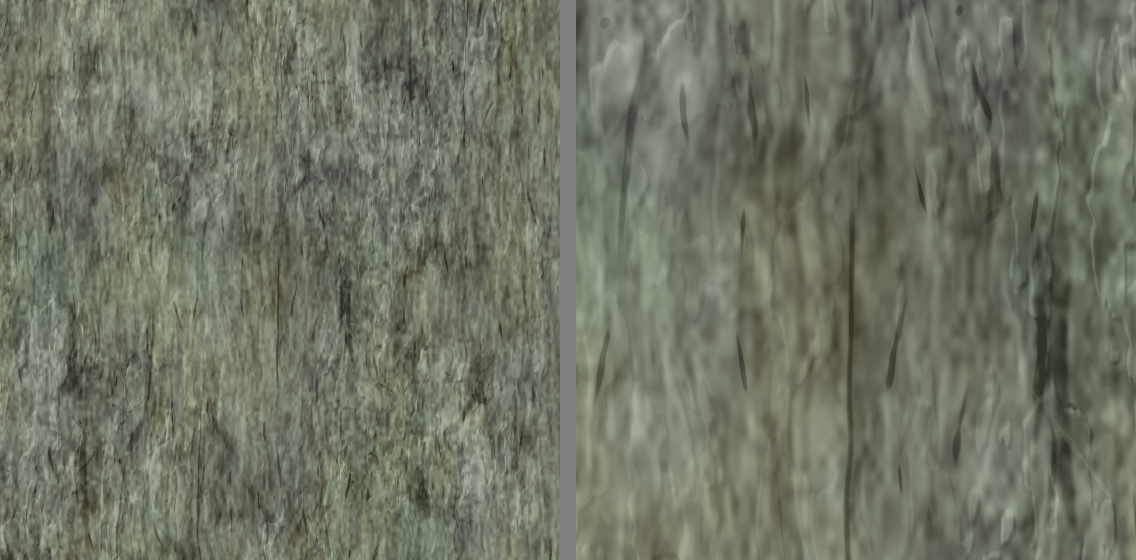
Left: the whole. Right: its middle third, enlarged.
Give the GLSL for this texture, as a three.js fragment shader.

```glsl
varying vec2 vUv;

const vec3 SHADOW = vec3(0.235, 0.235, 0.195);
const vec3 PALE = vec3(0.58, 0.61, 0.54);
const vec3 OCHRE_SHIFT = vec3(0.018, 0.006, -0.018);
const vec3 SLATE_SHIFT = vec3(-0.006, -0.003, 0.015);
const vec3 LICHEN_SHIFT = vec3(-0.012, 0.008, -0.004);

float hash(vec2 p) {
  vec3 q = fract(vec3(p.xyx) * 0.1031);
  q += dot(q, q.yzx + 33.33);
  return fract((q.x + q.y) * q.z);
}

// Smooth value noise in -1..1
float noise(vec2 p) {
  vec2 i = floor(p);
  vec2 f = fract(p);
  f = f * f * (3.0 - 2.0 * f);
  float low = mix(hash(i), hash(i + vec2(1.0, 0.0)), f.x);
  float high = mix(hash(i + vec2(0.0, 1.0)), hash(i + 1.0), f.x);
  return mix(low, high, f.y) * 2.0 - 1.0;
}

float fbm(vec2 p) {
  float sum = 0.0;
  float amp = 0.5;
  for (int i = 0; i < 4; i++) {
    sum += amp * noise(p);
    p = p * 2.03 + 17.3;
    amp *= 0.5;
  }
  return sum;
}

// Raised plates of loose wood, with ragged outlines
float plates(vec2 p, vec2 freq) {
  return smoothstep(0.04, 0.13, fbm(p * freq + 41.0));
}

// Plate tone: pale faces, lit on one side and shaded on the other
float flaking(vec2 p, vec2 freq, vec2 shift) {
  float plate = plates(p, freq);
  return 0.12 * (plate - 0.4) + 0.26 * (plate - plates(p + shift, freq));
}

// Ragged slivers, one per grid cell at most, leaning at random
float scatter(vec2 p, vec2 cells, vec2 size, float lean, float chance, float seed) {
  vec2 home = floor(p * cells);
  float ragged = 0.5 * noise(p * vec2(170.0, 75.0) + seed);
  float mask = 0.0;
  for (int y = -1; y <= 1; y++) {
    for (int x = -1; x <= 1; x++) {
      vec2 id = home + vec2(float(x), float(y));
      vec2 key = id + seed;
      vec2 centre = (id + vec2(hash(key + 3.1), hash(key + 7.7))) / cells;
      vec2 d = p - centre;
      d.x += d.y * lean * (hash(key + 11.3) * 2.0 - 1.0);
      d /= size * mix(0.5, 1.2, hash(key + 19.9));
      float shape = 1.0 - smoothstep(0.55, 1.1, length(d) + ragged);
      mask = max(mask, shape * step(hash(key + 29.5), chance));
    }
  }
  return mask;
}

void main() {
  // Bend the vertical grain
  vec2 p = vUv;
  p.x += 0.012 * fbm(vUv * vec2(5.0, 3.5) + 5.0);
  p += 0.003 * vec2(noise(vUv * vec2(30.0, 22.0)), noise(vUv * vec2(60.0, 40.0)));
  float rough = smoothstep(-0.25, 0.2, fbm(vUv * vec2(6.0, 4.0) + 71.0));

  // Broad stains, fibres and fine grain
  float tone = 0.64 + 0.20 * fbm(p * vec2(8.0, 3.5) + 9.0);
  tone += 0.10 * noise(p * vec2(42.0, 7.0));
  tone += 0.14 * noise(p * vec2(95.0, 17.0) + 23.0);
  tone += 0.20 * noise(p * vec2(190.0, 36.0) + 57.0);
  tone += mix(0.15, 0.22, rough) * noise(p * vec2(215.0, 115.0) + 83.0);
  tone += mix(0.10, 0.34, rough) * fbm(p * vec2(55.0, 38.0) + 13.0);

  // Large and small flakes
  float relief = mix(0.4, 1.0, rough);
  tone += relief * flaking(p, vec2(25.0, 7.5), vec2(-0.003, 0.004));
  tone += 0.8 * relief * flaking(p + 3.7, vec2(54.0, 19.0), vec2(-0.002, 0.003));

  // Dark blotches
  float blotch = smoothstep(0.12, 0.40, fbm(p * vec2(13.0, 9.0) + 31.0));
  tone -= blotch * (0.20 + 0.16 * noise(p * vec2(90.0, 50.0)));

  // Long splits, short slits and pits
  float splitArea = smoothstep(0.02, 0.22, fbm(vUv * vec2(11.0, 5.0) + 97.0));
  float splitLine = abs(noise(p * vec2(21.0, 2.2) + 19.0));
  tone -= 0.36 * splitArea * (1.0 - smoothstep(0.02, 0.08, splitLine));
  float slit = scatter(p, vec2(22.0, 11.0), vec2(0.0026, 0.024), 0.25, 0.42, 61.0);
  float pit = scatter(p, vec2(30.0, 22.0), vec2(0.005, 0.006), 1.0, 0.22, 37.0);
  tone -= 0.38 * slit + 0.32 * pit * rough;

  // Pale slivers and stray straws
  float sliver = scatter(p, vec2(12.0, 8.0), vec2(0.010, 0.036), 0.35, 0.34, 17.0);
  float straw = scatter(vUv, vec2(7.0, 7.0), vec2(0.002, 0.028), 1.2, 0.16, 43.0);
  tone = mix(tone, 0.86 + 0.5 * (tone - 0.6), 0.65 * sliver);
  tone += 0.12 * straw;

  // Weathered colour with warm, cool and green patches
  vec3 color = mix(SHADOW, PALE, clamp(tone, -0.1, 1.15));
  float hue = fbm(p * vec2(13.0, 6.0) + 53.0) + 0.15 * noise(p * vec2(50.0, 20.0));
  color += OCHRE_SHIFT * (smoothstep(0.05, 0.45, hue) + 0.6 * straw);
  color += SLATE_SHIFT * smoothstep(0.05, 0.45, -hue);
  color += LICHEN_SHIFT * smoothstep(0.05, 0.4, fbm(p * vec2(8.0, 4.0) + 113.0));
  gl_FragColor = vec4(color, 1.0);
}
```
